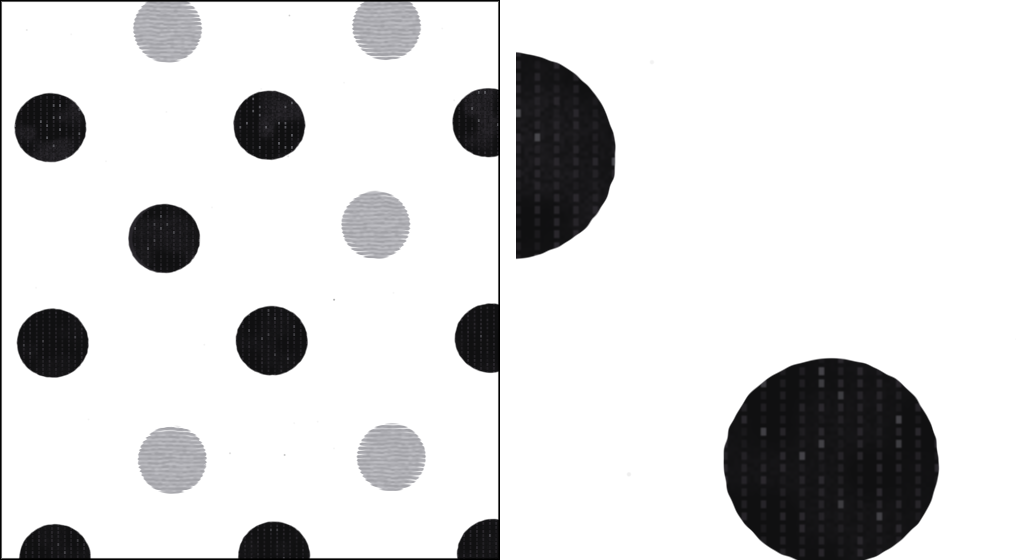
Left, the full canvas; right, a detail of the centre.
Write a Shadertoy shader that draws this pattern.

```glsl
// Black and grey foil-stamped polka dots on white, with woven wear and a thin frame.

const vec3 PAPER = vec3(1.0);
const vec3 INK = vec3(0.062, 0.062, 0.066);
const vec3 INK_WORN = vec3(0.17, 0.16, 0.18);
const vec3 INK_FLECK = vec3(0.36, 0.36, 0.38);
const vec3 SILVER_DARK = vec3(0.63, 0.63, 0.65);
const vec3 SILVER_LIGHT = vec3(0.74, 0.74, 0.76);

// Lengths are fractions of the canvas height
const vec2 ORIGIN = vec2(0.090, 0.772);
const vec2 STEP_ACROSS = vec2(0.3910, 0.0045);
const vec2 STEP_DOWN = vec2(0.0042, -0.3848);
const vec2 MID_OFFSET = vec2(0.2135, -0.2083);
const vec2 ODD_ROW_SHIFT = vec2(-0.0104, 0.0104);
const vec2 ODD_ROW_DRIFT = vec2(-0.0130, 0.0195);
const vec2 BLACK_RADII = vec2(0.0638, 0.0615);
const vec2 SILVER_RADII = vec2(0.0615, 0.0608);
const vec2 WEAVE = vec2(0.0115, 0.0072);
const float RIB = 0.0075;
const float RAGGED = 0.0032;
const float CRESCENT = 0.007;
const float FRAME = 0.0030;
const float SPECK_CELL = 0.11;
const float SPECK_RADIUS = 0.0012;

float hash(vec2 p) {
    return fract(sin(dot(p, vec2(127.1, 311.7))) * 43758.5453);
}

float noise(vec2 p) {
    vec2 i = floor(p), f = fract(p);
    f = f * f * (3.0 - 2.0 * f);
    return mix(mix(hash(i), hash(i + vec2(1, 0)), f.x),
               mix(hash(i + vec2(0, 1)), hash(i + vec2(1, 1)), f.x), f.y);
}

float ellipse(vec2 q, vec2 radii) {
    return (length(q / radii) - 1.0) * radii.y;
}

float coverage(float d, float px) {
    return smoothstep(px, -px, d);
}

// Black foil: columns of small light dashes, patchy wear and fine flecks
vec3 blackFoil(vec2 q, float wear, float seed) {
    vec2 g = q / WEAVE;
    vec2 cell = floor(g), f = abs(fract(g) - 0.5);
    float dash = smoothstep(0.22, 0.06, f.x) * smoothstep(0.45, 0.2, f.y);
    float patchy = noise(q * 35.0 + seed * 17.0);
    float grain = noise(q * 420.0 + seed * 31.0);
    vec3 col = mix(INK, INK_WORN, wear * smoothstep(0.3, 0.8, patchy) * (0.3 + 0.7 * grain));
    col = mix(col, INK_WORN, dash * (0.3 + 0.7 * hash(cell + seed)));
    float fleck = step(0.95, hash(cell + seed * 7.0 + 3.0));
    return mix(col, INK_FLECK, dash * fleck * (0.35 + 0.65 * wear));
}

// Silver foil: wavy horizontal ribs with uneven tone
vec3 silverFoil(vec2 q, float rib, float seed) {
    float grain = noise(q * vec2(160.0, 330.0) + seed * 23.0);
    return mix(SILVER_DARK, SILVER_LIGHT, clamp(0.65 * rib + 0.7 * grain - 0.2, 0.0, 1.0));
}

void mainImage(out vec4 fragColor, in vec2 fragCoord) {
    float px = 1.0 / iResolution.y;
    vec2 p = fragCoord * px;
    vec2 size = iResolution.xy * px;
    vec3 col = PAPER;

    // Sparse dust on the paper
    vec2 cell = floor(p / SPECK_CELL);
    vec2 spot = 0.15 + 0.7 * vec2(hash(cell + 5.3), hash(cell + 9.1));
    float dust = coverage(length(p - (cell + spot) * SPECK_CELL) - SPECK_RADIUS, px);
    float strength = hash(cell + 2.7);
    col -= dust * step(0.6, strength) * (0.05 + 0.5 * pow(strength, 16.0));

    // Two interleaved lattices: black, then mostly silver
    for (int row = -1; row <= 2; row++)
    for (int column = -1; column <= 2; column++) {
        vec2 id = vec2(column, row);
        float seed = hash(id + 4.0);
        vec2 center = ORIGIN + id.x * STEP_ACROSS + id.y * STEP_DOWN;
        float wear = row == 0 ? 0.9 : 0.25;
        vec2 q = p - center;
        float edge = 0.0010 * (noise(q * 160.0 + seed * 40.0) - 0.5);
        col = mix(col, blackFoil(q, wear, seed), coverage(ellipse(q, BLACK_RADII) + edge, px));

        bool oddRow = row == 0;
        q -= MID_OFFSET;
        if (oddRow) q -= ODD_ROW_SHIFT + id.x * ODD_ROW_DRIFT;
        if (oddRow && column == 0) {
            // The odd black dot has a worn crescent on its left
            vec3 foil = blackFoil(q, 0.5, seed + 1.0);
            float inner = ellipse(q - vec2(CRESCENT, 0.0), BLACK_RADII);
            foil = mix(foil, INK_WORN, 0.8 * smoothstep(-px, px, inner));
            col = mix(col, foil, coverage(ellipse(q, BLACK_RADII) + edge, px));
        } else {
            float wave = q.y / RIB + 0.5 * noise(q * 45.0 + seed * 11.0);
            float rib = 0.5 + 0.5 * cos(6.2832 * wave);
            float fray = RAGGED * rib * noise(vec2(q.x * 90.0, floor(wave) * 3.0) + seed * 50.0);
            float d = ellipse(q, SILVER_RADII) + fray;
            // Paper shows between ribs close to the rim
            float gap = smoothstep(-0.014, 0.0, d) * smoothstep(0.6, 1.0, rib);
            gap *= smoothstep(0.45, 0.8, noise(q * 28.0 + seed * 70.0));
            vec3 foil = mix(silverFoil(q, rib, seed), PAPER, 0.8 * gap);
            col = mix(col, foil, coverage(d, px));
        }
    }

    // Thin dark frame
    vec2 inset = min(p, size - p);
    col *= smoothstep(FRAME - px, FRAME + px, min(inset.x, inset.y));
    fragColor = vec4(clamp(col, 0.0, 1.0), 1.0);
}
```
